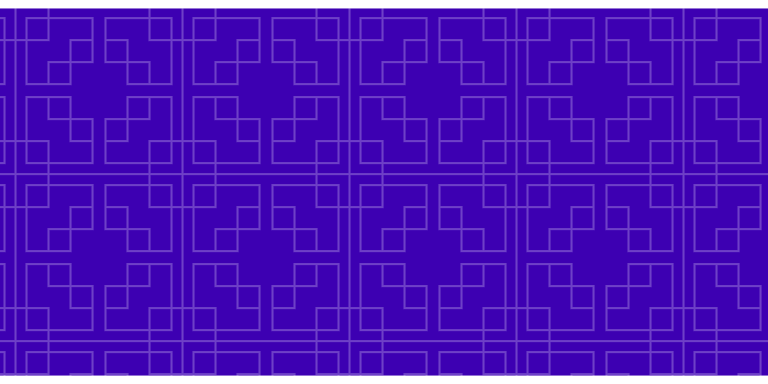
This pattern is drawn by a WebGL 2 fragment shader. Its source:

```glsl
#version 300 es
precision highp float;
// Thin violet lattice of interlocking square frets on deep indigo, with white bands above and below.

#define PERIOD 0.4349              // tile size, in canvas heights
#define STEP 0.0573                // spacing of the fret lines
#define LINE_WIDTH 0.0054
#define CROSSING vec2(0.9102, 0.5466) // one crossing of the long lines
#define MARGIN 0.0220              // height of each white band
#define GROUND vec3(0.24, 0.00, 0.70)
#define LINE vec3(0.43, 0.25, 0.78)
#define PAPER vec3(1.0)

uniform vec2 u_resolution;
out vec4 fragColor;

// Square-ended distance to a horizontal segment at the given level.
float segment(vec2 p, float level, float start, float end) {
    float along = abs(p.x - 0.5 * (start + end)) - 0.5 * (end - start);
    return max(abs(p.y - level), along);
}

// The segment together with its reflection across the diagonal.
float mirrored(vec2 p, float level, float start, float end) {
    return min(segment(p, level, start, end), segment(p.yx, level, start, end));
}

// Distance to the fret in one quadrant, measured in steps from a crossing.
float fret(vec2 p) {
    float d = min(p.x, p.y);                  // long grid lines
    d = min(d, mirrored(p, 1.5, 0.0, 1.5));   // square around the crossing
    d = min(d, mirrored(p, 0.5, 0.5, 3.5));   // outer sides of the frame
    d = min(d, mirrored(p, 3.5, 0.5, 2.5));   // inner sides, open at the corner
    d = min(d, mirrored(p, 2.5, 1.5, 3.5));   // stepped notch
    d = min(d, mirrored(p, 1.5, 2.5, 3.5));
    return d;
}

void main() {
    float pixel = 1.0 / u_resolution.y;
    vec2 uv = gl_FragCoord.xy * pixel;

    // Fold each tile into a single quadrant.
    vec2 cell = fract((uv - CROSSING) / PERIOD + 0.5) - 0.5;
    vec2 quadrant = abs(cell) * PERIOD / STEP;

    // Line coverage, faded when thinner than a pixel.
    float d = fret(quadrant) * STEP;
    float ink = clamp(0.5 + (0.5 * LINE_WIDTH - d) / pixel, 0.0, min(1.0, LINE_WIDTH / pixel));
    vec3 color = mix(GROUND, LINE, ink);

    // White bands along the top and bottom.
    float edge = min(uv.y, 1.0 - uv.y) - MARGIN;
    color = mix(PAPER, color, clamp(0.5 + edge / pixel, 0.0, 1.0));

    fragColor = vec4(color, 1.0);
}
```
